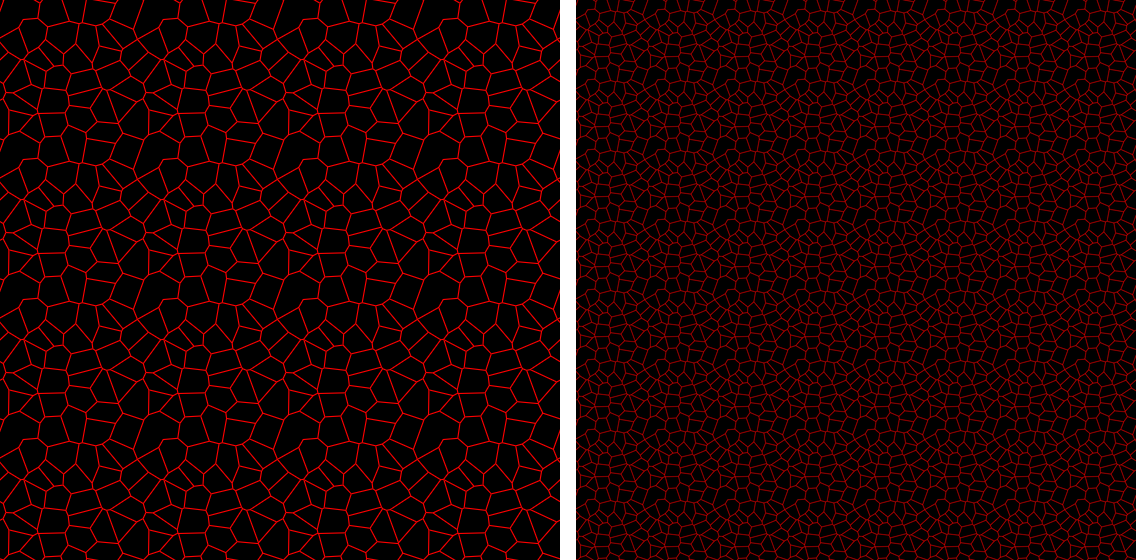
Left: one tile. Right: repeated 2 by 2.
A Shadertoy shader for this pattern:

```glsl
// Thin red cracks between irregular Voronoi cells on black, in a repeating square tile.

const float TILES = 4.0;           // tile repeats across and down
const float CELLS = 6.0;           // cell sites along one tile side
const float LINE_WIDTH = 0.002;    // fraction of the canvas
const float MISSING_EDGES = 0.05;  // share of edges left open
const vec3 BACKGROUND = vec3(0.0);
const vec3 LINE_COLOR = vec3(1.0, 0.0, 0.0);

vec2 hash22(vec2 p) {
    vec3 q = fract(vec3(p.xyx) * vec3(0.1031, 0.1030, 0.0973));
    q += dot(q, q.yzx + 33.33);
    return fract((q.xx + q.yz) * q.zy);
}

// Cell index wrapped to one tile
vec2 wrapCell(vec2 cell, float period) {
    return mod(cell, period);
}

// Random site inside a cell, the same in every tile
vec2 sitePosition(vec2 cell, float period) {
    return cell + hash22(wrapCell(cell, period) + 17.0);
}

// Cell whose site lies nearest to p
vec2 nearestCell(vec2 p, float period) {
    vec2 base = floor(p);
    vec2 best = base;
    float bestDist = 1e6;
    for (int y = -2; y <= 2; y++) {
        for (int x = -2; x <= 2; x++) {
            vec2 cell = base + vec2(x, y);
            vec2 toSite = sitePosition(cell, period) - p;
            float d = dot(toSite, toSite);
            if (d < bestDist) {
                bestDist = d;
                best = cell;
            }
        }
    }
    return best;
}

// Distance from p to the closest drawn border of its cell
float borderDistance(vec2 p, float period, float missing) {
    vec2 home = nearestCell(p, period);
    vec2 homeSite = sitePosition(home, period);
    float border = 1e6;
    for (int y = -2; y <= 2; y++) {
        for (int x = -2; x <= 2; x++) {
            if (x == 0 && y == 0) continue;
            vec2 cell = home + vec2(x, y);
            vec2 site = sitePosition(cell, period);
            // Symmetric key, so both sides agree on whether an edge is open
            vec2 edgeKey = wrapCell(home, period) + wrapCell(cell, period);
            if (hash22(edgeKey + 71.0).x < missing) continue;
            vec2 normal = normalize(site - homeSite);
            border = min(border, dot(0.5 * (site + homeSite) - p, normal));
        }
    }
    return border;
}

// Antialiased coverage of a line at distance d from its centre
float lineCoverage(float d, float width, float pixel) {
    return clamp((0.5 * width - d) / pixel + 0.5, 0.0, 1.0);
}

void mainImage(out vec4 fragColor, in vec2 fragCoord) {
    float scale = TILES * CELLS;
    vec2 p = fragCoord / iResolution.xy * scale;
    float pixel = scale / iResolution.y;

    float d = borderDistance(p, CELLS, MISSING_EDGES);
    float line = lineCoverage(d, LINE_WIDTH * scale, pixel);
    fragColor = vec4(mix(BACKGROUND, LINE_COLOR, line), 1.0);
}
```
